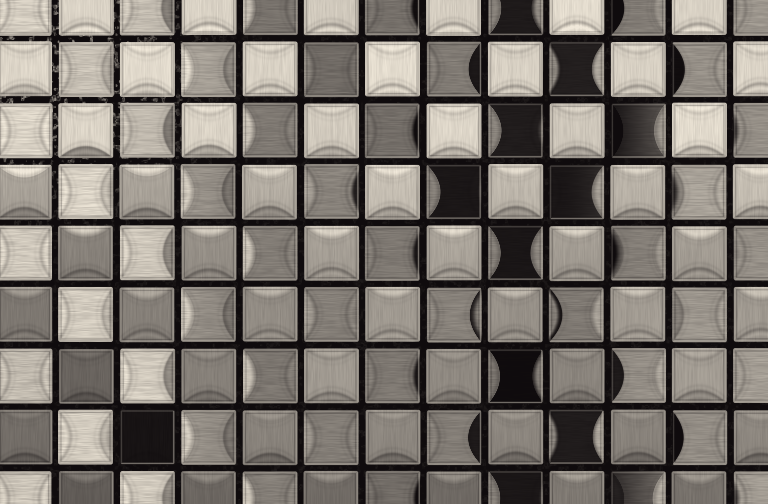
Write a WebGL 2 fragment shader that draws this pattern.

```glsl
#version 300 es
precision highp float;

uniform vec2 u_resolution;
out vec4 outColor;

const float ROWS = 8.215;                 // tiles over the canvas height
const vec2 OFFSET = vec2(0.10, 0.413);    // partial tile at the lower left
const float HALF_TILE = 0.447;
const vec3 INK = vec3(0.06, 0.045, 0.05);
const vec3 IVORY = vec3(0.90, 0.87, 0.815);

float hash(vec2 p) {
  vec3 q = fract(vec3(p.xyx) * 0.1031);
  q += dot(q, q.yzx + 33.33);
  return fract((q.x + q.y) * q.z);
}

float noise(vec2 p) {
  vec2 i = floor(p);
  vec2 f = fract(p);
  f = f * f * (3.0 - 2.0 * f);
  float low = mix(hash(i), hash(i + vec2(1, 0)), f.x);
  float high = mix(hash(i + vec2(0, 1)), hash(i + vec2(1, 1)), f.x);
  return mix(low, high, f.y);
}

float roundBox(vec2 p, float halfSize, float radius) {
  vec2 d = abs(p) - halfSize + radius;
  return length(max(d, 0.0)) + min(max(d.x, d.y), 0.0) - radius;
}

float bump(float x, float width) {
  return exp(-x * x / (width * width));
}

// Surroundings mirrored sideways: bright left, a black band, grey right
float sideTone(float column, float row) {
  float tone = mix(0.88, 0.50, smoothstep(1.6, 4.0, column));
  tone = mix(tone, 0.66, smoothstep(9.0, 11.0, column));
  float start = 7.3 - 0.9 * bump(row - 5.0, 0.6);
  float end = 9.3 + 0.9 * cos((row - 6.5) * 1.05);
  float band = smoothstep(start, start + 0.5, column)
             * (1.0 - smoothstep(end - 0.4, end + 0.4, column));
  return mix(tone, 0.03, band);
}

// Surroundings mirrored up and down: bright above, dim lower left
float heightTone(float row, float column) {
  float tone = mix(0.62, 0.95, smoothstep(3.0, 6.5, row));
  float left = 1.0 - smoothstep(0.0, 5.0, column);
  tone -= 0.17 * left * (1.0 - smoothstep(5.0, 6.0, row));
  return tone * mix(0.65, 1.0, smoothstep(-1.0, 2.0, row));
}

// Brushed pillow tile; its two curved ends mirror distant parts
float tileTone(vec2 local, vec2 id) {
  bool sideways = mod(id.x + id.y, 2.0) < 0.5;
  vec2 q = sideways ? local : local.yx;   // x runs along the curvature
  float depth = 0.19 + 0.04 * hash(id + 7.0);
  float across = q.y / HALF_TILE;
  float lens = abs(q.x) - HALF_TILE + depth * (1.0 - across * across);
  float inLens = smoothstep(-0.015, 0.025, lens);
  float shift = sign(q.x) * inLens * (1.0 + 5.0 * max(lens, 0.0));
  shift += 0.35 * q.x;

  float tone = sideways ? sideTone(id.x + shift, id.y)
                        : heightTone(id.y + shift, id.x);
  tone += 0.12 * (hash(id + 3.0) - 0.5);
  float stray = 1.0 - step(0.5, distance(id, vec2(2.0, 1.0)));
  tone *= 1.0 - 0.95 * stray * smoothstep(-0.45, -0.1, 0.3 - local.y);

  // Dark fold at the arc with a paler ring behind it
  float lowEnd = sideways ? 0.7 : mix(0.5, 1.0, step(q.x, 0.0));
  float folds = 0.20 * bump(lens - 0.02, 0.035) - 0.07 * bump(lens - 0.10, 0.03)
              + 0.06 * bump(lens + 0.07, 0.03);
  tone *= 1.0 - folds * lowEnd * 1.2;

  // Brush strokes
  vec2 grain = sideways ? local * vec2(5.0, 65.0) : local * vec2(65.0, 4.0);
  float strokes = noise(grain + id * 91.0) + 0.5 * noise(grain * 1.9 + id * 57.0);
  float strength = sideways ? 0.13 : 0.07;
  return tone * (1.0 + strength * (strokes - 0.75)) + 0.012 * strokes;
}

// Pale edge, strongest on the right and below, with a fine dark line inside
float addRim(float tone, vec2 local, float d) {
  float lit = step(max(local.y, -local.x), max(local.x, -local.y));
  tone *= 1.0 - 0.25 * bump(d + 0.047, 0.012);
  return mix(tone, 0.70, bump(d + 0.020, 0.013) * mix(0.3, 0.65, lit));
}

// Black joints with backing scraps, most visible at the upper left
float groutTone(vec2 p) {
  float corner = (1.0 - smoothstep(1.5, 4.0, p.x)) * smoothstep(4.5, 7.0, p.y);
  float scraps = smoothstep(0.52, 0.75, noise(p * 17.0));
  return scraps * mix(0.07, 0.65, corner) * noise(p * 43.0);
}

void main() {
  vec2 p = gl_FragCoord.xy / u_resolution.y * ROWS + OFFSET;
  float pixel = ROWS / u_resolution.y;
  vec2 id = floor(p);
  vec2 jitter = vec2(hash(id), hash(id + 19.0)) - 0.5;
  vec2 local = fract(p) - 0.5 - 0.018 * jitter;

  float d = roundBox(local, HALF_TILE, 0.035);
  float tile = 1.0 - smoothstep(-0.6 * pixel, 0.6 * pixel, d);
  float metal = addRim(tileTone(local, id), local, d);
  float tone = mix(groutTone(p), metal, tile);
  outColor = vec4(mix(INK, IVORY, clamp(tone, 0.0, 1.05)), 1.0);
}
```
